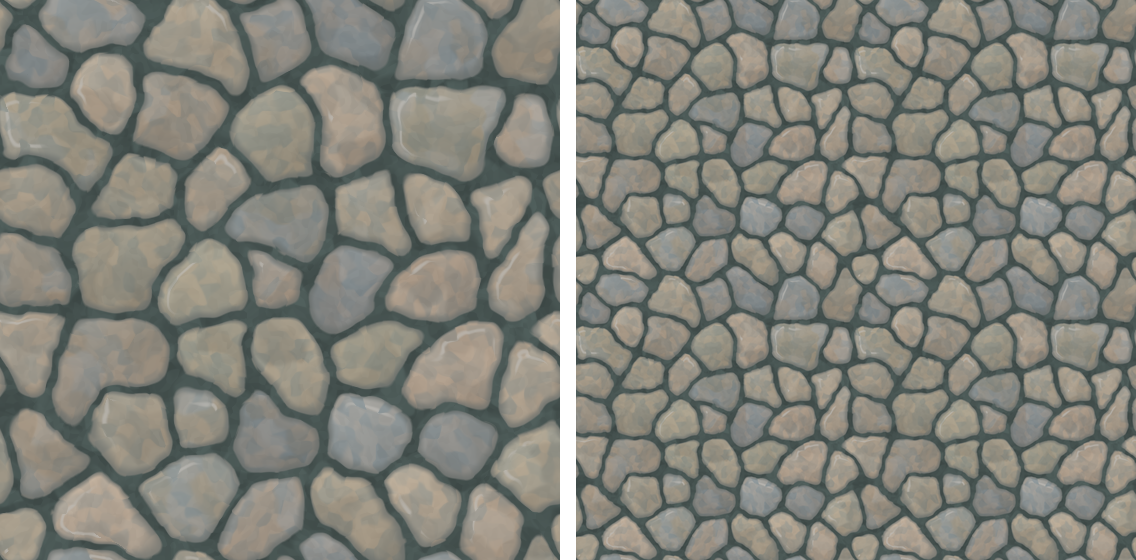
Left: one tile. Right: repeated 2 by 2.
A three.js fragment shader for this texture:

```glsl
// Seamless wall of rounded, hand-painted river stones set in dark green mortar.
#define STONES 7.0      // stones across the tile
#define JITTER 0.72     // scatter of the stone centres
#define STRETCH 0.30    // longest half axis, in cells
#define SWELL 0.16      // spread of stone sizes
#define GAP 0.048       // half width of the mortar, in cells
#define ROUNDING 17.0   // lower values round the corners more
#define MORTAR vec3(0.275, 0.325, 0.315)
#define RIM vec3(0.41, 0.43, 0.42)
#define SAND vec3(0.635, 0.588, 0.535)
#define OLIVE vec3(0.590, 0.575, 0.515)
#define SLATE vec3(0.520, 0.540, 0.545)
#define GLOSS vec3(0.745, 0.735, 0.715)

varying vec2 vUv;

vec2 hash2(vec2 c) {
  vec2 q = vec2(dot(c, vec2(127.1, 311.7)), dot(c, vec2(269.5, 183.3)));
  return fract(sin(q) * 43758.5);
}

vec2 wrapCell(vec2 cell, float count) {
  return floor(mod(cell + 0.5, count));
}

// Softly blended cellular patches, like brush dabs; repeats over the unit tile.
float dabs(vec2 uv, float count) {
  vec2 p = uv * count;
  vec2 base = floor(p);
  float sum = 0.0;
  float total = 0.0;
  for (int j = -1; j <= 1; j++) {
    for (int i = -1; i <= 1; i++) {
      vec2 cell = base + vec2(float(i), float(j));
      vec2 id = wrapCell(cell, count);
      vec2 offset = p - cell - hash2(id);
      float weight = exp(-14.0 * dot(offset, offset));
      sum += weight * hash2(id + 41.0).x;
      total += weight;
    }
  }
  return sum / max(total, 1e-6);
}

// Distance to the stone's core segment, less its own radius.
float stoneDistance(vec2 p, vec2 cell, out vec2 rel, out vec2 slope) {
  vec2 id = wrapCell(cell, STONES);
  vec2 shape = hash2(id + 17.0);
  float angle = 6.2832 * shape.x;
  vec2 axis = mix(0.04, STRETCH, shape.y) * vec2(cos(angle), sin(angle));
  rel = p - cell - 0.5 - JITTER * (hash2(id) - 0.5);
  vec2 offset = rel - axis * clamp(dot(rel, axis) / dot(axis, axis), -1.0, 1.0);
  float d = length(offset);
  slope = offset / max(d, 1e-4);
  return d - SWELL * hash2(id + 29.0).x;
}

void main() {
  // Layered sines bend the outlines.
  vec2 wave = 6.2832 * vUv;
  vec2 bend = 0.005 * sin(wave.yx * 5.0 + 2.0 * sin(wave * 3.0))
            + 0.0016 * sin(wave.yx * 17.0 + 2.0 * sin(wave * 11.0));
  vec2 p = (vUv + bend) * STONES;
  vec2 base = floor(p);

  // Nearest stone.
  float nearest = 1e3;
  vec2 home = base;
  vec2 rel = vec2(0.0);
  vec2 slope = vec2(0.0);
  vec2 r, s;
  for (int j = -2; j <= 2; j++) {
    for (int i = -2; i <= 2; i++) {
      vec2 cell = base + vec2(float(i), float(j));
      float d = stoneDistance(p, cell, r, s);
      if (d < nearest) { nearest = d; home = cell; rel = r; slope = s; }
    }
  }

  // Smooth minimum of the distances to all neighbours rounds the corners.
  float crowd = 1e-6;
  for (int j = -2; j <= 2; j++) {
    for (int i = -2; i <= 2; i++) {
      vec2 cell = base + vec2(float(i), float(j));
      float d = stoneDistance(p, cell, r, s);
      vec2 apart = cell - home;
      if (dot(apart, apart) > 0.5)
        crowd += exp(-ROUNDING * (d - nearest) / max(length(s - slope), 1.0));
    }
  }
  float edge = -log(crowd) / ROUNDING;

  // Brushwork, shifted per stone so that strokes stop at its outline.
  vec2 id = wrapCell(home, STONES);
  vec2 tint = hash2(id + 53.0);
  vec2 mood = hash2(id + 71.0);
  vec2 brushUv = vUv + 1.5 * bend;
  float broad = dabs(brushUv + tint, 19.0);
  float fine = dabs(brushUv + mood, 47.0);
  float grain = dabs(brushUv, 90.0);
  float inside = edge - GAP + 0.022 * (fine - 0.5);

  // Stone body: own hue, light from the upper left, mottled dabs.
  vec3 body = mix(SAND, OLIVE, tint.x);
  body = mix(body, SLATE, 0.85 * smoothstep(0.55, 1.0, tint.y + 0.35 * (broad - 0.5)));
  float light = dot(rel, vec2(-0.35, 0.94));
  body *= 1.0 + 0.11 * light + 0.13 * (broad - 0.5) + 0.09 * (fine - 0.5)
        + 0.04 * (grain - 0.5) + 0.10 * (mood.x - 0.5);
  body += vec3(0.022, -0.002, -0.018) * (fine - 0.5) * 2.0;

  // Shaded rim, wider on the lower side.
  float rimWidth = 0.085 - 0.07 * clamp(light, -0.7, 0.5) + 0.05 * (broad - 0.5);
  body = mix(RIM, body, 0.30 + 0.70 * smoothstep(0.0, rimWidth, inside));

  // Glossy streak that follows part of the outline and tapers at its ends.
  float aim = 1.2 + 3.0 * mood.y;
  float facing = dot(rel / max(length(rel), 1e-3), vec2(cos(aim), sin(aim)));
  float taper = smoothstep(0.45, 0.95, facing);
  float streak = 1.0 - smoothstep(0.004, 0.012 + 0.024 * taper, abs(inside - 0.12 - 0.05 * (broad - 0.5)));
  float glossy = step(0.45, mood.x) * smoothstep(0.2, 0.55, fine + 0.15);
  body = mix(body, GLOSS, 0.65 * streak * taper * glossy);

  // Mortar with faint mossy patches.
  vec3 mortar = MORTAR * (0.90 + 0.22 * dabs(brushUv, 31.0) + 0.10 * (grain - 0.5));
  gl_FragColor = vec4(mix(mortar, body, smoothstep(-0.014, 0.014, inside)), 1.0);
}
```
